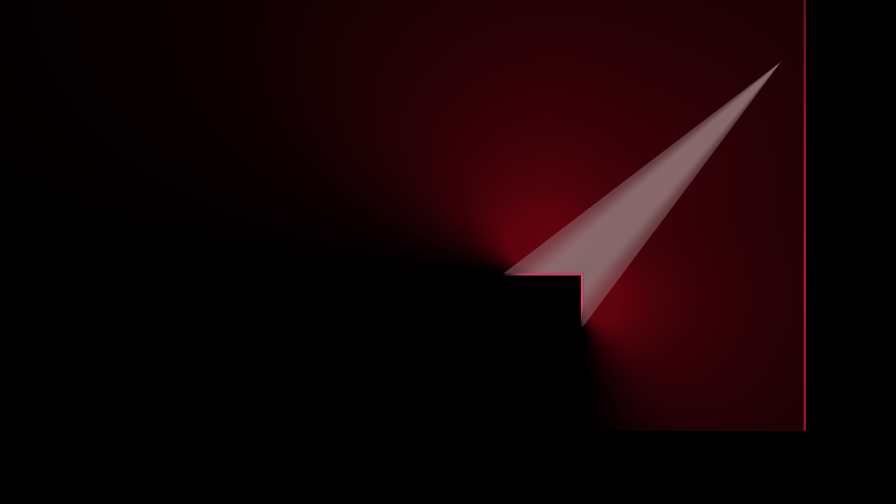
Reproduce this background procedurally as a Shadertoy shader.

```glsl
// A pale spotlight cone strikes a dark block, whose lit edges bounce red light into a room.
// Lengths are in canvas heights.
#define LAMP vec2(1.550, 0.878)
#define CORNER vec2(1.157, 0.458)
#define LIT_LEFT 1.000
#define LIT_BOTTOM 0.352
#define WALL_X 1.599
#define FLOOR_Y 0.146
#define LINE_WIDTH 0.0045
#define GLOW_COLOR vec3(0.375, 0.010, 0.052)
#define BEAM_COLOR vec3(0.570, 0.460, 0.470)
#define EDGE_COLOR vec3(0.860, 0.260, 0.410)
#define WALL_COLOR vec3(0.680, 0.100, 0.190)

float cross2(vec2 a, vec2 b) {
    return a.x * b.y - a.y * b.x;
}

// Smooth step from 0 to 1 about an edge, one pixel wide
float edgeMask(float distanceInside) {
    return clamp(0.5 + distanceInside * iResolution.y, 0.0, 1.0);
}

float boxMask(vec2 p, vec2 low, vec2 high) {
    vec2 inside = min(p - low, high - p);
    return edgeMask(inside.x) * edgeMask(inside.y);
}

// Light from a glowing segment: the angle it spans, dimmed at grazing views
float segmentLight(vec2 p, vec2 a, vec2 b, vec2 normal) {
    vec2 toA = a - p;
    vec2 toB = b - p;
    float span = atan(abs(cross2(toA, toB)), dot(toA, toB));
    vec2 away = p - 0.5 * (a + b);
    float facing = dot(away, normal) / max(length(away), 1e-4);
    return span * smoothstep(0.0, 0.8, facing);
}

// Cone between the two rays from the lamp through the ends of the lit edges
float beamMask(vec2 p) {
    vec2 fromLamp = p - LAMP;
    vec2 upperRay = normalize(vec2(LIT_LEFT, CORNER.y) - LAMP);
    vec2 lowerRay = normalize(vec2(CORNER.x, LIT_BOTTOM) - LAMP);
    float upper = cross2(upperRay, fromLamp);
    float lower = cross2(fromLamp, lowerRay);
    float across = min(upper, lower) / max(upper + lower, 1e-4);
    float softness = mix(0.55, 1.0, smoothstep(0.0, 0.3, across));
    return edgeMask(min(upper, lower)) * softness;
}

void mainImage(out vec4 fragColor, in vec2 fragCoord) {
    vec2 p = fragCoord / iResolution.y;
    vec2 topEnd = vec2(LIT_LEFT, CORNER.y);
    vec2 sideEnd = vec2(CORNER.x, LIT_BOTTOM);

    // Red light bounced from the top and side of the block
    float bounce = segmentLight(p, topEnd, CORNER, vec2(0.0, 1.0))
                 + segmentLight(p, sideEnd, CORNER, vec2(1.0, 0.0));
    vec2 away = p - CORNER;
    float falloff = exp(-0.9 * dot(away, away));
    vec3 color = GLOW_COLOR * sqrt(min(bounce / 1.2, 1.0)) * falloff;

    // Spotlight cone
    color = mix(color, BEAM_COLOR, 0.88 * beamMask(p));

    // Solid block, wall and floor
    float block = edgeMask(CORNER.x - p.x) * edgeMask(CORNER.y - p.y);
    float room = edgeMask(WALL_X - p.x) * edgeMask(p.y - FLOOR_Y);
    color *= (1.0 - block) * room;

    // Lit rims of the block, fading toward their far ends
    float topRim = boxMask(p, topEnd - vec2(0.0, LINE_WIDTH), CORNER)
                 * smoothstep(LIT_LEFT - 0.02, LIT_LEFT + 0.05, p.x);
    float sideRim = boxMask(p, sideEnd - vec2(LINE_WIDTH, 0.0), CORNER)
                  * smoothstep(LIT_BOTTOM - 0.02, LIT_BOTTOM + 0.05, p.y);
    color = mix(color, EDGE_COLOR, max(topRim, sideRim));

    // Red rims of the wall and floor
    float wallRim = boxMask(p, vec2(WALL_X - LINE_WIDTH, FLOOR_Y), vec2(WALL_X, 2.0));
    float wallLight = exp(-1.6 * away.y * away.y);
    color = mix(color, WALL_COLOR * wallLight, wallRim);
    float floorRim = boxMask(p, vec2(CORNER.x, FLOOR_Y - 0.001), vec2(WALL_X, FLOOR_Y + 0.002));
    color += 0.22 * GLOW_COLOR * floorRim * smoothstep(CORNER.x, WALL_X, p.x);

    fragColor = vec4(color, 1.0);
}
```
